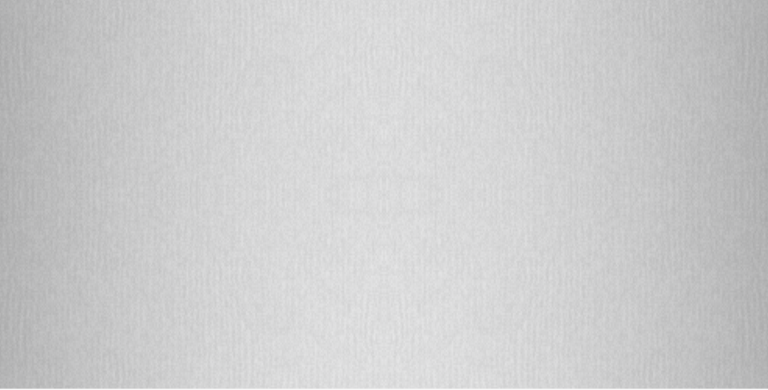
Give the GLSL for this texture, as a Shadertoy shader.

```glsl
const vec3 PAPER = vec3(0.859, 0.860, 0.862);
const vec3 EDGE_WHITE = vec3(0.97);
const float SIDE_SHADE = 0.162;     // darkening at the left and right edges
const float SIDE_POWER = 1.9;
const float TOP_SHADE = 0.014;      // slight falloff from bottom to top
const float RIBS = 64.0;            // vertical ribs per canvas height
const float RIB_DEPTH = 0.0085;
const float FIBRE_DEPTH = 0.036;
const float FIBRE_LEAN = 0.06;
const float GRAIN_DEPTH = 0.036;
const float CLOUD_DEPTH = 0.012;
const float EDGE_WIDTH = 0.0036;    // pale strip along the bottom
const float TAU = 6.2831853;

float hash(vec2 p) {
    vec3 q = fract(vec3(p.xyx) * 0.1031);
    q += dot(q, q.yzx + 33.33);
    return fract((q.x + q.y) * q.z);
}

float noise(vec2 p) {
    vec2 i = floor(p);
    vec2 f = fract(p);
    f = f * f * (3.0 - 2.0 * f);
    float low = mix(hash(i), hash(i + vec2(1.0, 0.0)), f.x);
    float high = mix(hash(i + vec2(0.0, 1.0)), hash(i + vec2(1.0, 1.0)), f.x);
    return mix(low, high, f.y);
}

// Layered noise centred on zero
float clouds(vec2 p) {
    float sum = 0.0;
    float weight = 0.5;
    for (int i = 0; i < 4; i++) {
        sum += weight * (noise(p) - 0.5);
        p = p * 2.03 + 17.3;
        weight *= 0.65;
    }
    return sum;
}

// Nearly straight ribs whose strength varies from patch to patch
float ribs(vec2 p) {
    float sway = 0.7 * (noise(p * vec2(6.0, 5.0)) - 0.5)
               + 0.4 * (noise(p * vec2(45.0, 30.0)) - 0.5);
    float strength = 0.4 + 1.1 * noise(p * vec2(16.0, 13.0) + 41.0);
    return sin(TAU * (p.x * RIBS + sway)) * strength;
}

// Short upright fibres, leaning a little
float fibres(vec2 p) {
    p.x += FIBRE_LEAN * p.y;
    float broad = noise(p * vec2(105.0, 46.0) + 7.0) - 0.5;
    float thin = noise(p * vec2(180.0, 85.0) + 63.0) - 0.5;
    return 0.45 * broad + 0.55 * thin;
}

void mainImage(out vec4 fragColor, in vec2 fragCoord) {
    vec2 uv = fragCoord / iResolution.xy;
    vec2 p = (fragCoord - 0.5 * iResolution.xy) / iResolution.y;

    // The sheet is mirrored about both centre lines
    vec2 m = abs(p) + 3.0;

    // Broad lighting
    float side = abs(2.0 * uv.x - 1.0);
    float light = -SIDE_SHADE * pow(side, SIDE_POWER);
    light -= TOP_SHADE * (uv.y - 0.4);

    // Paper surface
    float surface = RIB_DEPTH * ribs(m);
    surface += FIBRE_DEPTH * fibres(m);
    surface += GRAIN_DEPTH * (noise(m * vec2(250.0, 210.0)) - 0.5);
    surface += CLOUD_DEPTH * clouds(m * vec2(11.0, 9.0));

    vec3 colour = PAPER + light + surface;

    // Pale bottom strip
    float blur = 0.5 / iResolution.y;
    float strip = 1.0 - smoothstep(EDGE_WIDTH - blur, EDGE_WIDTH + blur, uv.y);
    colour = mix(colour, EDGE_WHITE, strip);

    fragColor = vec4(clamp(colour, 0.0, 1.0), 1.0);
}
```
